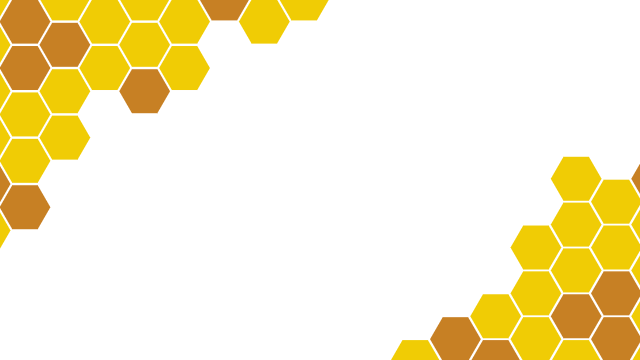
Reproduce this background procedurally as a WebGL 2 fragment shader.

```glsl
#version 300 es
precision highp float;

uniform vec2 u_resolution;
out vec4 fragColor;

// Lengths are fractions of the canvas height
const vec3 PAPER = vec3(1.0);
const vec3 HONEY = vec3(0.94, 0.80, 0.02);
const vec3 AMBER = vec3(0.78, 0.50, 0.14);
const float APOTHEM = 0.0611;

// Cell spacing and first cell centre, measured inward from each corner
const vec2 TOP_PITCH = vec2(0.1108, 0.1289);
const vec2 TOP_ORIGIN = vec2(-0.0414, -0.0044);
const vec2 BOTTOM_PITCH = vec2(0.1118, 0.1273);
const vec2 BOTTOM_ORIGIN = vec2(-0.0463, -0.0058);

// Cells per column, and bit masks of the amber rows
const int COLUMNS = 9;
const int TOP_COUNT[COLUMNS] = int[](6, 5, 4, 2, 3, 2, 1, 1, 1);
const int TOP_AMBER[COLUMNS] = int[](16, 19, 2, 0, 4, 0, 1, 0, 0);
const int BOTTOM_COUNT[COLUMNS] = int[](5, 4, 5, 3, 2, 1, 1, 0, 0);
const int BOTTOM_AMBER[COLUMNS] = int[](16, 3, 2, 0, 1, 1, 0, 0, 0);

// Signed distance to a flat-topped hexagon
float hexagon(vec2 p, float apothem) {
    p = abs(p);
    return max(p.y, dot(p, vec2(0.866025, 0.5))) - apothem;
}

// Paints one corner; even and odd columns form two offset grids
vec3 paintComb(vec3 color, vec2 p, vec2 pitch, int counts[COLUMNS], int amber[COLUMNS]) {
    float pixel = 1.0 / u_resolution.y;
    vec2 grid = p / pitch;
    for (int parity = 0; parity < 2; parity++) {
        float offset = float(parity);
        float column = 2.0 * floor((grid.x - offset) * 0.5 + 0.5) + offset;
        float row = floor(grid.y - 0.5 * offset + 0.5);
        int c = int(column);
        int r = int(row);
        if (c < 0 || c >= COLUMNS || r < 0) continue;
        if (r >= counts[c]) continue;

        vec2 center = vec2(column, row + 0.5 * offset) * pitch;
        float coverage = clamp(0.5 - hexagon(p - center, APOTHEM) / pixel, 0.0, 1.0);
        vec3 fill = ((amber[c] >> r) & 1) == 1 ? AMBER : HONEY;
        color = mix(color, fill, coverage);
    }
    return color;
}

void main() {
    vec2 p = gl_FragCoord.xy / u_resolution.y;
    float aspect = u_resolution.x / u_resolution.y;
    vec2 fromTopLeft = vec2(p.x, 1.0 - p.y);
    vec2 fromBottomRight = vec2(aspect - p.x, p.y);

    vec3 color = PAPER;
    color = paintComb(color, fromTopLeft - TOP_ORIGIN, TOP_PITCH, TOP_COUNT, TOP_AMBER);
    color = paintComb(color, fromBottomRight - BOTTOM_ORIGIN, BOTTOM_PITCH, BOTTOM_COUNT, BOTTOM_AMBER);
    fragColor = vec4(color, 1.0);
}
```
